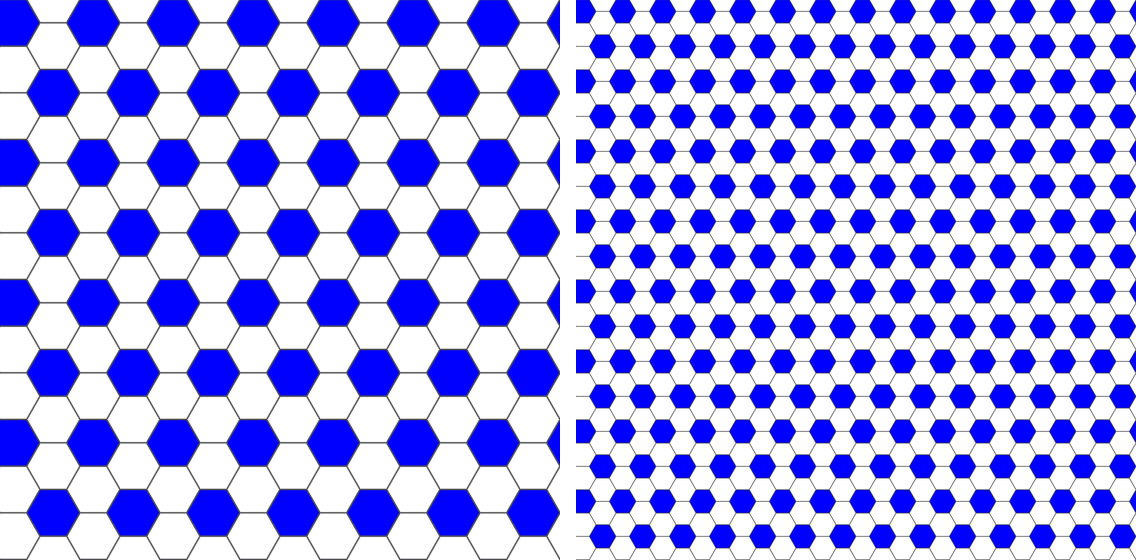
Left: one tile. Right: repeated 2 by 2.
Write a three.js fragment shader that draws this pattern.

```glsl
// Honeycomb of flat-topped hexagons, every third one blue, with thin grey joints.
// Two centred rectangular lattices share one origin: a fine one holds all cells,
// one three times as tall holds the blue cells; a hexagon distance draws both.

#define REPEATS vec2(7.0, 4.0)        // blue cells across and down, per lattice
#define PHASE vec2(-0.1667, 0.1628)   // lattice shift, in repeats
#define LINE_HALF_WIDTH 0.00127       // in canvas units
#define SOFTNESS 0.0015               // half width of the edge blend
#define BLUE vec3(0.0, 0.0, 1.0)
#define WHITE vec3(1.0)
#define LINE_COLOUR vec3(0.28)

varying vec2 vUv;

const float SQRT3 = 1.7320508;

// Offset from the nearest point of a rectangular lattice with centred points.
vec2 nearestCentre(vec2 p, vec2 period) {
  vec2 corner = (fract(p / period + 0.5) - 0.5) * period;
  vec2 middle = (fract(p / period) - 0.5) * period;
  return dot(corner, corner) < dot(middle, middle) ? corner : middle;
}

// Signed distance to a flat-topped hexagon of height 1, negative inside.
float hexagonDistance(vec2 p) {
  p = abs(p);
  return max(p.y, dot(p, vec2(0.5 * SQRT3, 0.5))) - 0.5;
}

void main() {
  // Cell space, where each hexagon is one unit tall.
  vec2 bluePeriod = vec2(SQRT3, 3.0);
  vec2 p = (vUv * REPEATS + PHASE) * bluePeriod;
  float toCanvas = 1.0 / (REPEATS.y * bluePeriod.y);

  // Distances in canvas units.
  float blueEdge = hexagonDistance(nearestCentre(p, bluePeriod)) * toCanvas;
  float joint = abs(hexagonDistance(nearestCentre(p, vec2(SQRT3, 1.0)))) * toCanvas;

  // Fill, then joints on top.
  vec3 colour = mix(BLUE, WHITE, smoothstep(-SOFTNESS, SOFTNESS, blueEdge));
  float line = 1.0 - smoothstep(LINE_HALF_WIDTH - SOFTNESS, LINE_HALF_WIDTH + SOFTNESS, joint);
  gl_FragColor = vec4(mix(colour, LINE_COLOUR, line), 1.0);
}
```
